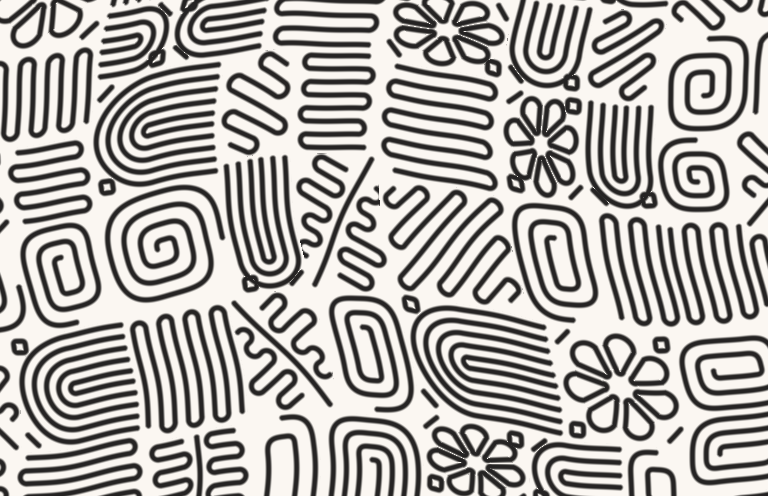
Give the GLSL for this pattern, as a WebGL 1 fragment shader.

```glsl
precision highp float;
// Hand-drawn line doodles: squiggles, ferns, spirals, arches and flowers.
// The plane is bent by layered sines and split at random into rectangles;
// each rectangle holds one motif, built as a distance to its centre line.
uniform vec2 u_resolution;
#define PITCH 0.0256
#define HALF_STROKE 0.0053
#define SOFTNESS 0.003
#define MAX_SIDE 0.31
#define TILE vec2(2.0, 1.36)
#define BEND 0.048
#define SEED 3.7
#define INK vec3(0.145, 0.139, 0.136)
#define PAPER vec3(0.985, 0.970, 0.950)

float hash(float n) { return fract(sin(n * 91.73 + 4.1) * 4375.85); }
// Distance from o along n to the edge of a box with half size b.
float reach(vec2 o, vec2 n, vec2 b) {
  vec2 t = (b - sign(n) * o) / max(abs(n), 0.001);
  return min(t.x, t.y);
}
// Centre of the half-circle turn of column i; even columns turn upwards.
float turnHeight(float i, vec2 dir, vec2 nrm, vec2 b, float span, float w, bool fern, float seed) {
  float side = 1.0 - 2.0 * mod(i, 2.0);
  if (fern && side < 0.0) return -1.2 * w;
  float room = reach(dir * ((i + 0.5) * w - span), side * nrm, b);
  return max(room - w * (0.5 + 0.35 * hash(seed + i * 0.37)), fern ? 1.3 * w : 0.0);
}
// A meandering line along dir; a fern has a straight rib and two meanders.
float squiggle(vec2 p, vec2 b, vec2 dir, bool fern, float seed) {
  vec2 nrm = vec2(-dir.y, dir.x);
  float s = dot(p, dir), t = dot(p, nrm), len = reach(vec2(0.0), dir, b);
  float rib = fern ? length(vec2(t, max(abs(s) - len, 0.0))) : 1.0;
  if (fern && t < 0.0) { nrm = -nrm; t = -t; s = -s; dir = -dir; }
  float diagonal = step(0.1, abs(dir.x * dir.y));
  float span = len - diagonal * PITCH * (fern ? 1.8 : 0.9);
  float count = max(floor(2.0 * span / (PITCH * (1.0 + 0.12 * hash(seed))) + 0.2), 2.0);
  float w = 2.0 * span / count;
  float i = clamp(floor((s + span) / w), 0.0, count - 1.0);
  float c = s + span - (i + 0.5) * w, j = i + (c < 0.0 ? -1.0 : 1.0);
  t *= 1.0 - 2.0 * mod(i, 2.0);
  float top = turnHeight(i, dir, nrm, b, span, w, fern, seed);
  float low = -turnHeight(j, dir, nrm, b, span, w, fern, seed);
  float d = length(vec2(abs(c) - 0.5 * w, max(low - t, 0.0)));
  if (t > top) d = abs(length(vec2(c, t - top)) - 0.5 * w);
  else if (t < low && j >= 0.0 && j < count) d = abs(length(vec2(w - abs(c), t - low)) - 0.5 * w);
  return min(d, rib);
}
// Two sets of half rings, offset by half a pitch, joined to a squarish coil.
float spiral(vec2 p, vec2 b) {
  float turns = max(floor(b.y / PITCH + 0.5), 2.0), w = b.y / (turns - 0.5);
  float stretch = b.x - b.y, lower = step(p.y, 0.0);
  vec2 q = vec2(max(abs(p.x - lower * 0.5 * w) - stretch, 0.0), abs(p.y));
  float r = pow(pow(q.x, 3.2) + pow(q.y, 3.2), 1.0 / 3.2) / w - 0.5 * (1.0 - lower);
  float d = abs(r - clamp(floor(r + 0.5), lower, turns - 1.0)) * w;
  return min(d, min(length(p + vec2(b.x, 0.0)), length(p - vec2(stretch + 0.5 * w, 0.0))));
}
// Small rounded square or slanted dash tucked into the corners of a cell.
float pebble(vec2 p, vec2 b) {
  vec2 q = abs(p) - b + 0.012, q2 = q * q;
  if (p.x * p.y > 0.0) return length(vec2(q.x + q.y, max(abs(q.x - q.y) - 0.022, 0.0))) * 0.71;
  return abs(sqrt(sqrt(dot(q2, q2))) - 0.0118);
}
// Nested arches, legs along x.
float arch(vec2 p, vec2 b) {
  float n = floor(b.y / PITCH), w = b.y / (n + 0.45);
  float r = length(vec2(max(p.x - b.x + b.y, 0.0), p.y));
  float k = clamp(floor((b.y - r) / w + 0.5), 0.0, n);
  float d = length(vec2(r - b.y + k * w, max(-p.x - b.x, 0.0)));
  return p.x > 0.0 ? min(d, pebble(p, b)) : d;
}
// Ring of drop-shaped petals, scaled to fill the cell.
float flower(vec2 p, vec2 b, float seed) {
  vec2 q = p * b.y / b;
  float sector = 6.28319 / 7.0;
  float a = mod(atan(q.y, q.x) + 6.28319 * seed, sector) - 0.5 * sector;
  q = length(q) * vec2(cos(a), sin(a)) / b.y;
  float t = clamp((q.x - 0.32) / 0.43, 0.0, 1.0);
  float d = abs(length(q - vec2(0.32 + 0.43 * t, 0.0)) - mix(0.06, 0.25, t)) * b.y;
  return min(d, pebble(p, b));
}
float doodles(vec2 p) {
  p += BEND * sin(4.6 * p.yx + vec2(0.5, 2.2)) * vec2(1.0, -1.0);
  p += 0.0024 * sin(31.0 * p.yx + vec2(1.0, 4.0));
  // Split the tile across its longer side until the parts are small.
  vec2 id = floor(p / TILE + 0.5), lo = (id - 0.5) * TILE, hi = lo + TILE;
  float seed = hash(SEED + dot(id, vec2(0.31, 0.73)));
  for (int level = 0; level < 9; level++) {
    vec2 size = hi - lo;
    if (max(size.x, size.y) < MAX_SIDE) break;
    vec2 axis = size.x > size.y ? vec2(1.0, 0.0) : vec2(0.0, 1.0);
    float cut = dot(axis, mix(lo, hi, 0.38 + 0.24 * hash(seed + 0.5)));
    float side = step(cut, dot(p, axis));
    if (side > 0.5) lo = mix(lo, vec2(cut), axis);
    else hi = mix(hi, vec2(cut), axis);
    seed = hash(seed + 0.17 + 0.29 * side);
  }
  // Local frame: long side along x, randomly mirrored.
  vec2 b = 0.5 * (hi - lo) - 0.45 * PITCH, q = p - 0.5 * (lo + hi);
  if (b.y > b.x) { b = b.yx; q = q.yx; }
  q *= sign(vec2(hash(seed + 1.1), hash(seed + 2.3)) - 0.5);
  float pick = hash(seed + 3.9);
  vec2 along = vec2(1.0, 0.0), slant = normalize(b);
  if (pick < 0.13 && b.y > 0.068) return flower(q, b, seed);
  if (pick < 0.34 && b.y > 0.068) return squiggle(q, b, pick < 0.3 ? slant : along, true, seed);
  if (pick < 0.48) return arch(q, b);
  if (pick < 0.66) return spiral(q, b);
  return squiggle(q, b, pick < 0.77 ? slant : (pick < 0.89 ? along : along.yx), false, seed);
}
void main() {
  vec2 p = (gl_FragCoord.xy - 0.5 * u_resolution) / u_resolution.y, e = vec2(0.0008, 0.0);
  // Divide by the slope so that bent lines keep an even width.
  float d = doodles(p), soft = max(SOFTNESS, 0.7 / u_resolution.y);
  float slope = length(vec2(doodles(p + e) - d, doodles(p + e.yx) - d)) / e.x;
  d = d / clamp(slope, 0.5, 1.4) - HALF_STROKE;
  gl_FragColor = vec4(mix(INK, PAPER, smoothstep(-soft, soft, d)), 1.0);
}
```
